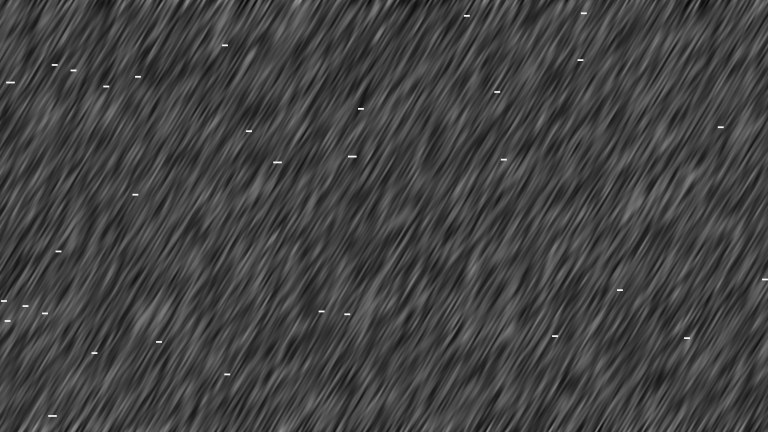
Give the GLSL for this texture, as a Shadertoy shader.

```glsl
const float STREAK_ANGLE = 1.03;
const float BASE_GREY = 0.255;
const vec3 DASH_COLOUR = vec3(0.96);
const int DASH_COUNT = 32;

float hash(vec2 p) {
    vec3 q = fract(vec3(p.xyx) * 0.1031);
    q += dot(q, q.yzx + 33.33);
    return fract((q.x + q.y) * q.z);
}

// Smooth noise along one fibre, shifted by its own random phase
float fibre(float column, float along, float seed) {
    float t = along + 40.0 * hash(vec2(column, seed));
    float cell = floor(t);
    float f = smoothstep(0.0, 1.0, t - cell);
    return mix(hash(vec2(column, cell + seed)),
               hash(vec2(column, cell + 1.0 + seed)), f);
}

// Neighbouring fibres blended; size is width and length of a grain
float streaks(vec2 p, vec2 size, float seed) {
    vec2 q = p / size + 200.0;
    float column = floor(q.x);
    float f = smoothstep(0.0, 1.0, q.x - column);
    return mix(fibre(column, q.y, seed), fibre(column + 1.0, q.y, seed), f) - 0.5;
}

// Antialiased coverage of an axis-aligned box
float boxCoverage(vec2 p, vec2 halfSize, float pixel) {
    vec2 cover = clamp((halfSize - abs(p)) / pixel + 0.5, 0.0, 1.0);
    return cover.x * cover.y;
}

float dashes(vec2 p, float aspect, float pixel) {
    float mask = 0.0;
    for (int i = 0; i < DASH_COUNT; i++) {
        float id = float(i);
        vec2 centre = vec2(aspect * hash(vec2(id, 17.3)), hash(vec2(id, 61.7)));
        float longer = step(0.82, hash(vec2(id, 93.1)));
        vec2 halfSize = vec2(mix(0.0068, 0.0100, longer), 0.0020);
        mask = max(mask, boxCoverage(p - centre, halfSize, pixel));
    }
    return mask;
}

void mainImage(out vec4 fragColor, in vec2 fragCoord) {
    vec2 p = fragCoord / iResolution.y;
    float aspect = iResolution.x / iResolution.y;

    // Axes across and along the slanted strokes
    vec2 along = vec2(cos(STREAK_ANGLE), sin(STREAK_ANGLE));
    vec2 q = vec2(dot(p, vec2(along.y, -along.x)), dot(p, along));

    // Two overlapping sets of fine strokes, with faint broader ones
    float grain = 0.22 * streaks(q, vec2(0.0046, 0.045), 3.0)
                + 0.21 * streaks(q, vec2(0.0054, 0.052), 211.0)
                + 0.07 * streaks(q, vec2(0.0100, 0.050), 457.0)
                + 0.03 * streaks(q, vec2(0.0350, 0.060), 683.0);

    // Stronger contrast along the top and bottom borders
    float border = 1.0 - smoothstep(0.0, 0.03, min(p.y, 1.0 - p.y));
    grain *= 1.0 + 0.5 * border;

    // Bright strokes reach a little further than dark ones
    float grey = BASE_GREY + grain + 0.7 * grain * grain;
    vec3 colour = vec3(clamp(grey, 0.03, 0.75));

    colour = mix(colour, DASH_COLOUR, dashes(p, aspect, 1.0 / iResolution.y));
    fragColor = vec4(colour, 1.0);
}
```
